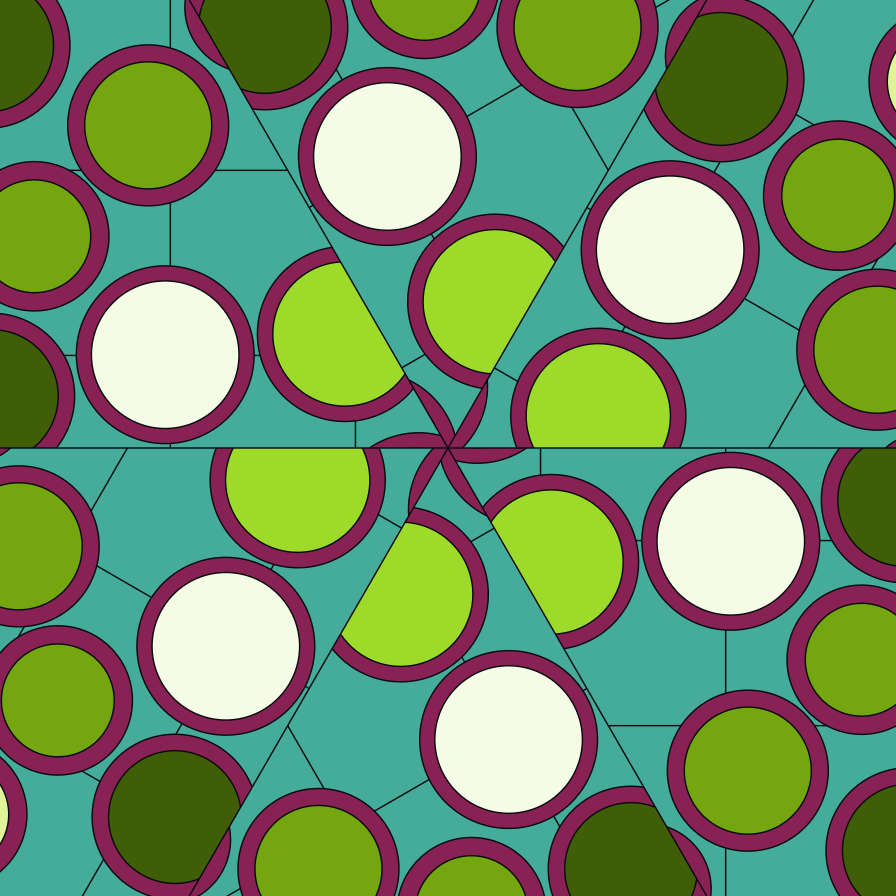
Write a WebGL 2 fragment shader that draws this pattern.

```glsl
#version 300 es
precision highp float;
// Six-fold kaleidoscope of ringed discs over a fine square grid.

uniform vec2 u_resolution;
out vec4 fragColor;

const float PI = 3.14159265;
const float SECTOR = PI / 3.0;
const float GRID_STEP = 0.2066;
const float LINE_HALF = 0.0008;
const int DISC_COUNT = 9;

const vec3 INK = vec3(0.03, 0.04, 0.05);
const vec3 TEAL = vec3(0.27, 0.67, 0.605);
const vec3 PLUM = vec3(0.535, 0.13, 0.33);

// Discs of one sector: centre x, centre y, outer radius, fill index
const vec4 DISCS[DISC_COUNT] = vec4[](
  vec4(-0.3156, 0.1041, 0.0992, 0.0),
  vec4(-0.1150, 0.1273, 0.0977, 1.0),
  vec4(-0.3346, 0.3601, 0.0898, 2.0),
  vec4(-0.4617, 0.2363, 0.0833, 2.0),
  vec4(-0.5091, 0.0580, 0.0924, 3.0),
  vec4(-0.5143, 0.4492, 0.0924, 3.0),
  vec4(-0.6307, 0.2747, 0.0833, 4.0),
  vec4(-0.0326, -0.0807, 0.0977, 1.0),
  vec4(-0.2208, 0.4919, 0.0729, 3.0)
);

const vec3 FILLS[5] = vec3[](
  vec3(0.96, 0.99, 0.90),
  vec3(0.62, 0.855, 0.16),
  vec3(0.45, 0.65, 0.06),
  vec3(0.25, 0.365, 0.03),
  vec3(0.88, 0.96, 0.60)
);

// Coverage of the inside of a signed distance
float fillMask(float dist, float pixel) {
  return clamp(0.5 - dist / pixel, 0.0, 1.0);
}

// Coverage of a thin line along the zero of a distance
float lineMask(float dist, float pixel) {
  return fillMask(abs(dist) - LINE_HALF, pixel);
}

vec2 rotate(vec2 p, float angle) {
  float c = cos(angle), s = sin(angle);
  return vec2(c * p.x - s * p.y, s * p.x + c * p.y);
}

// Turns every sector onto the one between 120 and 180 degrees
vec2 foldSector(vec2 p) {
  float index = floor(atan(p.y, p.x) / SECTOR);
  return rotate(p, (2.0 - index) * SECTOR);
}

// Distance to the nearest edge of the folded sector
float seamDistance(vec2 p) {
  vec2 seamNormal = vec2(-sin(SECTOR), -cos(SECTOR));
  return min(abs(p.y), abs(dot(p, seamNormal)));
}

// Distance to the nearest grid line; the origin is a cell centre
float gridDistance(vec2 p) {
  vec2 d = (0.5 - abs(fract(p / GRID_STEP + 0.5) - 0.5)) * GRID_STEP;
  return min(d.x, d.y);
}

// Smaller discs wear slightly thicker rings
float ringWidth(float radius) {
  return 0.0169 + 0.22 * (0.099 - radius);
}

vec3 paintDisc(vec3 base, vec2 p, vec4 disc, float pixel) {
  float outer = length(p - disc.xy) - disc.z;
  float inner = outer + ringWidth(disc.z);
  vec3 color = mix(base, PLUM, fillMask(outer, pixel));
  color = mix(color, FILLS[int(disc.w)], fillMask(inner, pixel));
  float outline = max(lineMask(outer, pixel), lineMask(inner, pixel));
  return mix(color, INK, outline);
}

void main() {
  float scale = min(u_resolution.x, u_resolution.y);
  float pixel = 1.0 / scale;
  vec2 p = foldSector((gl_FragCoord.xy - 0.5 * u_resolution) / scale);

  // Ground and grid
  vec3 color = mix(TEAL, INK, lineMask(gridDistance(p), pixel));

  // Ringed discs, cut off by the sector edges
  for (int i = 0; i < DISC_COUNT; i++) {
    color = paintDisc(color, p, DISCS[i], pixel);
  }

  // Seams between sectors
  color = mix(color, INK, lineMask(seamDistance(p), pixel));
  fragColor = vec4(color, 1.0);
}
```
